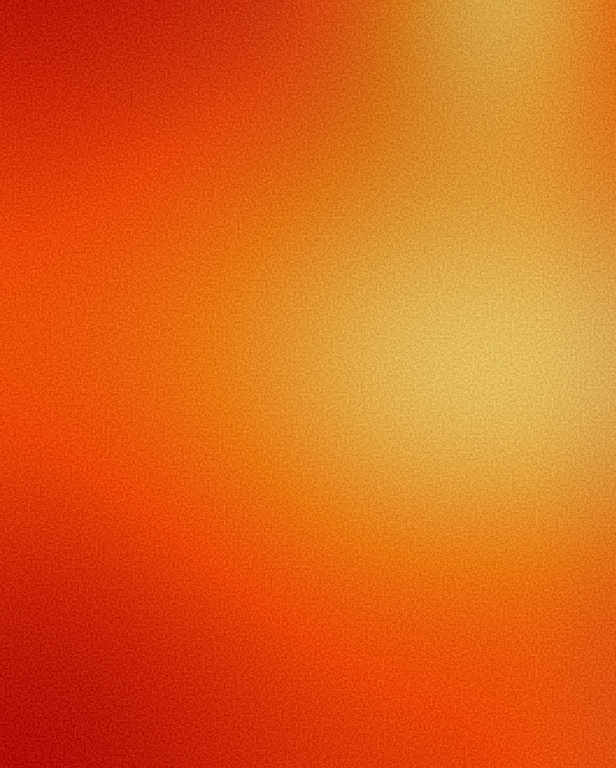
Reproduce this background procedurally as a Shadertoy shader.

```glsl
vec2 hashGradient(vec2 cell) {
    vec3 p = fract(cell.xyx * vec3(0.1031, 0.1030, 0.0973));
    p += dot(p, p.yzx + 33.33);
    float angle = 6.2832 * fract((p.x + p.y) * p.z);
    return vec2(cos(angle), sin(angle));
}

float gradientNoise(vec2 p) {
    vec2 cell = floor(p), f = fract(p);
    vec2 blend = f * f * f * (f * (f * 6.0 - 15.0) + 10.0);
    float sum = 0.0;
    for (int i = 0; i < 4; i++) {
        vec2 corner = vec2(i & 1, i >> 1);
        vec2 weight = mix(1.0 - blend, blend, corner);
        sum += weight.x * weight.y * dot(hashGradient(cell + corner), f - corner);
    }
    return sum;
}

// Soft elliptical falloff, 1 at the center
float glow(vec2 uv, vec2 center, vec2 radius) {
    vec2 d = (uv - center) / radius;
    return exp(-dot(d, d));
}

// Ramp from deep red through orange to pale gold
vec3 heatColor(float heat) {
    vec3 crimson = vec3(0.69, 0.04, 0.03);
    vec3 vermilion = vec3(0.92, 0.28, 0.03);
    vec3 amber = vec3(0.91, 0.46, 0.06);
    vec3 gold = vec3(0.89, 0.60, 0.20);
    vec3 cream = vec3(0.89, 0.74, 0.37);
    vec3 color = mix(crimson, vermilion, clamp((heat - 0.04) / 0.24, 0.0, 1.0));
    color = mix(color, amber, clamp((heat - 0.28) / 0.18, 0.0, 1.0));
    color = mix(color, gold, clamp((heat - 0.46) / 0.14, 0.0, 1.0));
    return mix(color, cream, clamp((heat - 0.60) / 0.14, 0.0, 1.0));
}

void mainImage(out vec4 fragColor, in vec2 fragCoord) {
    vec2 uv = fragCoord / iResolution.xy;

    // Warm horizontal band, brighter toward the right
    float band = (uv.y - 0.57) / 0.34;
    float heat = 0.03 + 0.27 * exp(-band * band);
    heat += 0.17 * smoothstep(0.0, 0.7, uv.x);

    // Main glow, top beam and faint lower corner
    heat += 0.27 * glow(uv, vec2(0.80, 0.49), vec2(0.43, 0.28));
    heat += 0.40 * glow(uv, vec2(0.82, 1.05), vec2(0.22, 0.24));
    heat += 0.10 * glow(uv, vec2(1.05, 0.0), vec2(0.25, 0.18));
    vec3 color = heatColor(heat);

    // Dusty haze near the top and the right edge
    float haze = glow(uv, vec2(0.58, 0.95), vec2(0.28, 0.25));
    color += haze * vec3(-0.08, -0.01, 0.03);
    color += smoothstep(0.85, 1.0, uv.x) * vec3(-0.03, -0.02, 0.02);

    // Fine film grain
    vec2 grainPos = fragCoord / iResolution.y * 330.0;
    float grain = gradientNoise(grainPos) + 0.6 * gradientNoise(grainPos * 1.73 + 41.7);
    color += grain * vec3(0.09, 0.12, 0.08);

    fragColor = vec4(clamp(color, 0.0, 1.0), 1.0);
}
```
